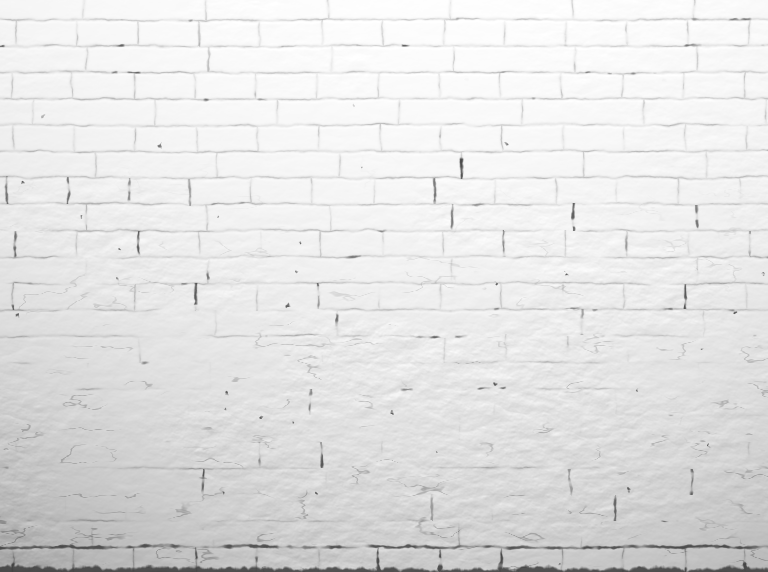
This texture is drawn by a WebGL 2 fragment shader. Its source:

```glsl
#version 300 es
precision highp float;

uniform vec2 u_resolution;
out vec4 outColor;

const float COURSE = 0.0461;        // height of one course of bricks
const float FIRST_JOINT = 0.0436;   // lowest horizontal joint
const float STRETCHER = 0.2135;     // long brick, odd courses
const float HEADER = 0.1068;        // short brick, even courses
const float CRACK_TONE = 0.2;

float hash(vec2 p) {
  vec3 q = fract(vec3(p.xyx) * 0.1031);
  q += dot(q, q.yzx + 33.33);
  return fract((q.x + q.y) * q.z);
}

float noise(vec2 p) {
  vec2 i = floor(p), f = fract(p);
  f = f * f * (3.0 - 2.0 * f);
  return mix(mix(hash(i), hash(i + vec2(1, 0)), f.x),
             mix(hash(i + vec2(0, 1)), hash(i + vec2(1, 1)), f.x), f.y);
}

float fbm(vec2 p) {
  float sum = 0.0, amp = 0.5;
  for (int i = 0; i < 4; i++) {
    sum += amp * noise(p);
    p = mat2(1.6, 1.2, -1.2, 1.6) * p + 17.3;
    amp *= 0.5;
  }
  return sum / 0.9375;
}

float line(float d, float halfWidth, float px) {
  return 1.0 - smoothstep(halfWidth - px, halfWidth + px, d);
}

float glow(float d, float radius) {
  return exp(-d * d / (radius * radius));
}

// Distance to the nearest vertical joint, and its index
vec2 verticalJoint(float x, float row) {
  bool isLong = mod(row, 2.0) > 0.5;
  float width = isLong ? STRETCHER : HEADER;
  float jitter = hash(vec2(row, 4.7)) - 0.5;
  float offset = isLong ? 0.72 + 0.13 * jitter : 0.2 + 0.28 * jitter;
  if (row == 17.0) offset = 0.27;
  float u = x / width - offset + 0.5;
  return vec2(abs(fract(u) - 0.5) * width, floor(u));
}

// Light falling from the top centre, dim towards the lower corners
float wallLight(vec2 uv) {
  float drop = 1.0 - uv.y;
  float side = uv.x - 0.58;
  return 0.995 - 0.075 * drop - 0.13 * drop * drop * drop
       - side * side * (0.1 + 0.32 * drop * drop);
}

// Lumpy plaster with sharp creases
float plaster(vec2 p) {
  return 0.6 * fbm(p * vec2(38.0, 56.0)) + 0.9 * abs(fbm(p * vec2(13.0, 27.0) + 70.0) - 0.5);
}

// Slope of the plaster, positive where it faces the light
float relief(vec2 p) {
  return plaster(p) - plaster(p + vec2(-0.001, 0.003));
}

// Sparse chipped holes, one candidate per cell
float chips(vec2 p, float px) {
  vec2 cell = floor(p / 0.06);
  float pick = hash(cell + 51.0);
  vec2 centre = (cell + 0.2 + 0.6 * vec2(hash(cell + 3.0), hash(cell + 8.0))) * 0.06;
  vec2 d = p - centre + 0.005 * (vec2(noise(p * 230.0), noise(p * 230.0 + 9.0)) - 0.5);
  return step(0.86, pick) * line(length(d), 0.001 + 0.016 * (pick - 0.86), px);
}

void main() {
  float px = 1.0 / u_resolution.y;
  vec2 p = gl_FragCoord.xy * px;
  vec2 uv = gl_FragCoord.xy / u_resolution;
  float drop = 1.0 - uv.y;

  // Uneven brick edges
  vec2 q = p + 0.007 * (vec2(fbm(p * 42.0), fbm(p * 42.0 + 40.0)) - 0.5)
             + 0.003 * (vec2(noise(p * 9.0), noise(p * 9.0 + 20.0)) - 0.5);
  float course = (q.y - FIRST_JOINT) / COURSE + 1.0;
  float row = floor(course), level = floor(course + 0.5);
  float bedSide = (fract(course + 0.5) - 0.5) * COURSE;
  float bedDist = abs(bedSide);
  vec2 head = verticalJoint(q.x, row);
  float headId = hash(vec2(head.y, row) + 12.0);

  // Paint hides more of the joints lower down
  float cover = 0.66 * smoothstep(0.15, 0.85, drop) * smoothstep(0.03, 0.1, p.y);
  float bedNoise = 0.65 * noise(vec2(p.x * 6.0, level * 3.7)) + 0.35 * noise(vec2(p.x * 26.0, level * 6.1));
  float bedShow = smoothstep(-0.1, 0.25, bedNoise - cover);
  float headShow = smoothstep(-0.1, 0.3, 0.6 * headId + 0.4 * noise(p * 32.0) - cover);
  float grain = smoothstep(0.25, 0.85, fbm(p * vec2(34.0, 60.0) + 11.0));
  float bed = bedShow * (0.06 * glow(bedDist, 0.003) + 0.22 * grain * line(bedDist, 0.0009, px));
  float upright = headShow * (0.045 * glow(head.x, 0.003) + 0.2 * grain * line(head.x, 0.0009, px));

  // Plaster relief, rougher in patches and lower down
  float patchy = 0.5 + 0.9 * smoothstep(0.3, 0.7, noise(p * vec2(5.0, 8.0) + 5.0));
  float tone = wallLight(uv) + relief(p) * patchy * mix(0.07, 0.3, smoothstep(0.1, 0.75, drop));
  tone += 0.02 * bedShow * glow(bedSide + 0.004, 0.0025);
  tone -= max(bed, upright);

  // Short ragged shadows under flaking paint
  float fold = abs(fbm(p * vec2(12.0, 34.0) + 31.0) - 0.5);
  float flake = line(fold, 0.012, 0.012) * smoothstep(0.55, 0.8, noise(p * vec2(22.0, 30.0)));
  tone -= 0.16 * flake * smoothstep(0.2, 0.75, drop);

  // Open cracks in the joints
  float base = step(row, 0.5);
  float along = fract(course);
  float ragged = noise(p * 150.0 + 3.0);
  float openHead = step(mix(0.83, 0.3, base), headId) * smoothstep(0.0, 0.2, drop);
  float reach = smoothstep(0.35, 0.65, noise(vec2(along * 3.5 + headId * 50.0, row * 5.3)));
  float taper = mix(0.0022, 0.005 * (1.05 - along), base) * (0.3 + ragged);
  float depth = 0.35 + 0.5 * hash(vec2(head.y, row) + 90.0);
  float crack = openHead * reach * line(head.x, taper, px) * max(depth, base * 0.8);
  float lowest = 1.0 - step(1.5, level);
  float fleck = noise(vec2(p.x * 24.0, level * 9.1)) * 0.6 + noise(vec2(p.x * 75.0, level * 5.9)) * 0.4;
  float openBed = smoothstep(mix(0.76, 0.2, lowest), mix(0.95, 0.65, lowest), fleck);
  float bedWidth = mix(0.0016, 0.0024, lowest) * (0.4 + 1.1 * ragged);
  crack = max(crack, openBed * line(bedDist, bedWidth, px) * 0.75);
  crack = max(crack, chips(p, px) * 0.75 * smoothstep(0.12, 0.3, drop));

  // Ragged dark gap along the floor
  float gapTop = 0.013 * fbm(vec2(p.x * 60.0, 2.0)) + 0.004 * (ragged - 0.5);
  crack = max(crack, 0.8 * (1.0 - smoothstep(gapTop - 0.003, gapTop + 0.003, p.y)));

  tone = mix(tone, CRACK_TONE, crack);
  outColor = vec4(vec3(clamp(tone, 0.0, 1.0)), 1.0);
}
```
